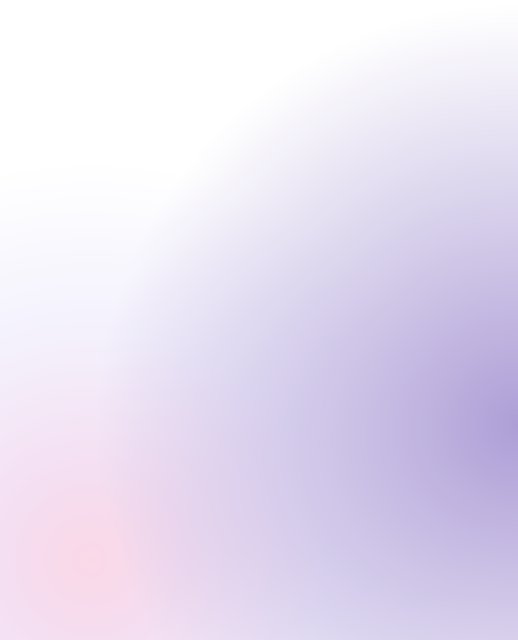
A WebGL 2 fragment shader for this background:

```glsl
#version 300 es
precision highp float;

uniform vec2 u_resolution;
out vec4 outColor;

// Linear step from 0 at a to 1 at b
float ramp(float a, float b, float x) {
    return clamp((x - a) / (b - a), 0.0, 1.0);
}

// Rosy core fading through lavender to white
vec3 blushGlow(float r) {
    vec3 color = mix(vec3(0.982, 0.848, 0.908), vec3(0.955, 0.872, 0.945), ramp(0.0, 0.22, r));
    color = mix(color, vec3(0.955, 0.945, 0.990), ramp(0.22, 0.58, r));
    return mix(color, vec3(1.0), ramp(0.58, 1.0, r));
}

void main() {
    // Canvas height is one unit
    vec2 p = gl_FragCoord.xy / u_resolution.y;
    float rightEdge = u_resolution.x / u_resolution.y;

    // Blush light at the lower left
    vec3 color = blushGlow(length(p - vec2(0.141, 0.125)) / 0.625);

    // Violet disc centred on the right edge, laid over the blush
    float violetRadius = length(p - vec2(rightEdge, 0.336)) / 0.658;
    float violetAlpha = 1.0 - ramp(0.0, 1.0, violetRadius);
    color = mix(color, vec3(0.680, 0.620, 0.840), violetAlpha);

    outColor = vec4(color, 1.0);
}
```
